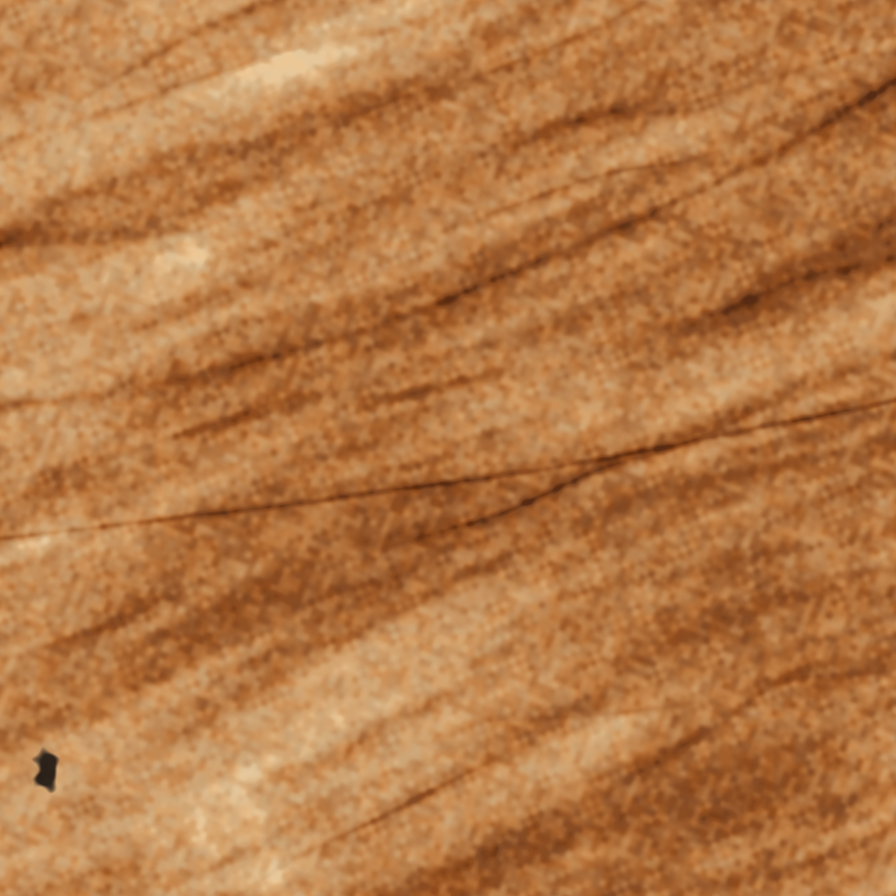
A three.js fragment shader for this texture:

```glsl
// Warm tan hide with fine wrinkles: slanted streaks of stretched noise,
// curved dark creases with soft shoulders, pale worn patches and a dark fleck.
// One tone value collects all of these and is coloured by a ramp.
#define BASE_TONE 0.66
#define FLOW_SLOPE 0.36
#define STREAK_GAIN 0.62
#define GRAIN_GAIN 0.42
#define GRAIN_SCALE 120.0
#define WRINKLES 34
#define WRINKLE_DEPTH 0.48
#define CREASE_WIDTH 0.0045
#define PATCHES 7
#define PATCH_GAIN 0.55
#define FLECK_CENTER vec2(0.052, 0.141)

varying vec2 vUv;

float hash(vec2 p) {
  vec3 q = fract(vec3(p.xyx) * 0.1031);
  q += dot(q, q.yzx + 33.33);
  return fract((q.x + q.y) * q.z);
}

// Smooth value noise, centred on zero
float noise(vec2 p) {
  vec2 cell = floor(p);
  vec2 f = fract(p);
  f = f * f * (3.0 - 2.0 * f);
  float low = mix(hash(cell), hash(cell + vec2(1.0, 0.0)), f.x);
  float high = mix(hash(cell + vec2(0.0, 1.0)), hash(cell + 1.0), f.x);
  return mix(low, high, f.y) - 0.5;
}

// Long streaks along the flow, in three widths with slightly crossing slopes
float streaks(vec2 p) {
  float v = p.y - FLOW_SLOPE * p.x + 0.07 * noise(p * 2.6 + 40.0);
  float broad = noise(vec2(p.x * 2.5, v * 13.0) + 11.0);
  float medium = noise(vec2(p.x * 5.0, (v - 0.08 * p.x) * 34.0) + 57.0);
  float fine = noise(vec2(p.x * 11.0, (v + 0.06 * p.x) * 75.0) + 93.0);
  return broad + 0.75 * medium + 0.5 * fine;
}

// Small mottling, nearly equal in all directions
float grain(vec2 p) {
  vec2 turned = vec2(p.x - 0.4 * p.y, p.y + 0.4 * p.x);
  return noise(turned * GRAIN_SCALE + 7.0)
       + 0.6 * noise(p * GRAIN_SCALE * 0.55 + 31.0);
}

// Dark core plus a softer shoulder around a curve at signed height h
float crease(float h, float slope, float width) {
  float d = abs(h) * inversesqrt(1.0 + slope * slope) / width;
  return 0.65 * exp(-d * d) + 0.35 * exp(-0.35 * d);
}

// Scattered wrinkles, each a short bent arc that fades at its ends
float wrinkles(vec2 p) {
  float sum = 0.0;
  for (int i = 0; i < WRINKLES; i++) {
    float id = float(i);
    float x = p.x - hash(vec2(id, 3.0));
    float y = p.y - (id + hash(vec2(id, 5.0))) / float(WRINKLES);
    float slope = mix(0.12, 0.58, hash(vec2(id, 8.0)));
    float bend = mix(-0.25, 0.35, hash(vec2(id, 13.0)));
    float reach = mix(0.14, 0.5, hash(vec2(id, 21.0)));
    float wobble = 0.016 * noise(vec2(p.x * 9.0, id * 7.0));
    float strength = hash(vec2(id, 34.0));
    float width = CREASE_WIDTH * mix(0.8, 1.9, hash(vec2(id, 55.0)));
    float fade = 1.0 - smoothstep(0.2, 1.0, abs(x) / reach);
    float uneven = 1.0 + noise(vec2(p.x * 14.0, id * 3.0));
    sum += fade * uneven * mix(0.25, 1.0, strength * strength)
         * crease(y - slope * x - bend * x * x + wobble, slope, width);
  }
  return sum;
}

// Two long creases cross the whole canvas, the upper one bending upward
float longCreases(vec2 p) {
  float wobble = 0.018 * noise(vec2(p.x * 7.0, 2.5))
               + 0.005 * noise(vec2(p.x * 28.0, 6.5));
  float upper = 0.54 + 0.12 * p.x + 0.25 * p.x * p.x + wobble;
  float lower = 0.403 + 0.09 * p.x + 0.06 * p.x * p.x - 0.6 * wobble;
  float uneven = 0.85 + 0.5 * noise(vec2(p.x * 10.0, 19.0));
  return uneven * (0.85 * crease(p.y - upper, 0.37, CREASE_WIDTH * 1.5)
                 + 0.85 * crease(p.y - lower, 0.15, CREASE_WIDTH * 0.85));
}

// Ragged pale patches stretched along the flow
float patches(vec2 p) {
  float sum = 0.0;
  for (int i = 0; i < PATCHES; i++) {
    float id = float(i);
    vec2 d = p - vec2(0.75 * hash(vec2(id, 71.0)), hash(vec2(id, 83.0)));
    d.y -= FLOW_SLOPE * d.x;
    d /= mix(0.6, 1.3, hash(vec2(id, 97.0))) * vec2(0.065, 0.026);
    sum += exp(-dot(d, d)) * (1.0 + 1.2 * noise(p * 45.0 + id));
  }
  return sum;
}

// Colour ramp from crease brown through tan to worn cream
vec3 hideColor(float tone) {
  vec3 c = mix(vec3(0.36, 0.17, 0.06), vec3(0.55, 0.30, 0.13), smoothstep(-0.4, 0.1, tone));
  c = mix(c, vec3(0.65, 0.39, 0.19), clamp((tone - 0.1) / 0.24, 0.0, 1.0));
  c = mix(c, vec3(0.73, 0.485, 0.27), clamp((tone - 0.34) / 0.22, 0.0, 1.0));
  c = mix(c, vec3(0.78, 0.56, 0.35), clamp((tone - 0.56) / 0.22, 0.0, 1.0));
  c = mix(c, vec3(0.82, 0.64, 0.44), clamp((tone - 0.78) / 0.24, 0.0, 1.0));
  return mix(c, vec3(0.91, 0.78, 0.60), smoothstep(1.0, 1.6, tone));
}

void main() {
  vec2 p = vUv;
  float tone = BASE_TONE + 0.12 * (0.5 - p.x) + 0.14 * (p.y - 0.5) * (1.0 - p.x);
  tone += STREAK_GAIN * streaks(p) + GRAIN_GAIN * grain(p) + PATCH_GAIN * patches(p);
  tone -= WRINKLE_DEPTH * wrinkles(p) + 0.8 * longCreases(p);
  vec3 color = hideColor(tone);
  color += vec3(-0.05, 0.0, 0.04) * noise(p * GRAIN_SCALE * 0.7 + 150.0);

  // Small ragged fleck
  vec2 d = (p - FLECK_CENTER) / vec2(0.013, 0.024);
  float fleck = 1.0 - smoothstep(0.6, 1.1, length(d) + 0.9 * noise(p * 85.0 + 3.0));
  gl_FragColor = vec4(mix(color, vec3(0.10, 0.08, 0.07), 0.9 * fleck), 1.0);
}
```
